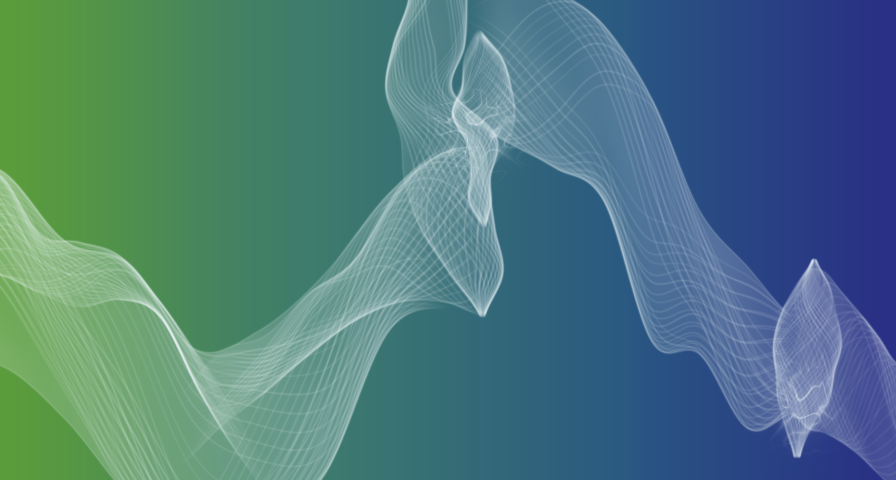
Give the GLSL for this background, as a Shadertoy shader.

```glsl
const int KNOTS = 8;
const int STRANDS = 42;
const int BUNDLE = 8;
const float TAU = 6.2832;

float hash(float n) {
    n = fract(n * 0.1031);
    n *= n + 33.33;
    return fract(n * (n + n));
}

float hash2(vec2 p) {
    return hash(p.x * 7.13 + hash(p.y + 3.7) * 91.7);
}

float noise(vec2 p) {
    vec2 cell = floor(p), f = fract(p);
    f = f * f * (3.0 - 2.0 * f);
    return mix(mix(hash2(cell), hash2(cell + vec2(1, 0)), f.x),
               mix(hash2(cell + vec2(0, 1)), hash2(cell + 1.0), f.x), f.y);
}

// Catmull-Rom curve through both edges of a sheet
vec2 spline(vec2 k[KNOTS], float t) {
    float s = clamp(t, 0.0, 1.0) * float(KNOTS - 1);
    int i = min(int(s), KNOTS - 2);
    float f = s - float(i);
    vec2 a = k[max(i - 1, 0)], b = k[i], c = k[i + 1], d = k[min(i + 2, KNOTS - 1)];
    return b + 0.5 * f * (c - a + f * (2.0 * a - 5.0 * b + 4.0 * c - d
           + f * (3.0 * (b - c) + d - a)));
}

// Position of a strand across its sheet; the first two trace the edges
float strandAt(int i, float t, float seed) {
    if (i < 2) return float(i);
    float group = float(i / BUNDLE) + seed * 17.0;
    float member = float(i % BUNDLE);
    float phase = TAU * hash(group + 1.3) + member * 0.13;
    float freq = mix(2.0, 7.0, hash(group + 8.9)) + member * 0.09;
    return 0.5 + 0.5 * sin(phase + freq * t);
}

// Veil of fine strands: q.x runs along the sheet, q.y across it
float sheet(vec2 q, vec2 range, vec2 edges[KNOTS], vec2 fade, float seed,
            float fill, float gain, float pixel) {
    float span = range.y - range.x;
    float t = (q.x - range.x) / span;
    if (t < 0.0 || t > 1.0) return 0.0;
    const float STEP = 0.004;
    vec2 here = spline(edges, t), next = spline(edges, t + STEP);
    float inside = min(q.y - here.x, here.y - q.y);
    if (inside < -0.06) return 0.0;

    float v = (q.y - here.x) / max(here.y - here.x, 0.001);
    float folds = 0.65 + 0.7 * noise(vec2(t * 4.0 + seed * 5.0, v * 3.0 + t * 3.0));
    float density = fill * folds * smoothstep(-pixel, pixel, inside);
    float width = max(0.0021, 0.65 * pixel);
    for (int i = 0; i < STRANDS; i++) {
        float y = mix(here.x, here.y, strandAt(i, t, seed));
        float slope = (mix(next.x, next.y, strandAt(i, t + STEP, seed)) - y) / (STEP * span);
        float d = (q.y - y) / (width * sqrt(1.0 + slope * slope));
        density += gain * mix(0.4, 1.0, hash(float(i) + seed)) * exp(-d * d);
    }
    return density * smoothstep(0.0, fade.x, t) * smoothstep(0.0, fade.y, 1.0 - t);
}

// Crumpled bright creases around a pinch
float creases(vec2 p, vec2 center, vec2 size, float scale) {
    vec2 d = (p - center) / size;
    vec2 w = p * scale + 2.0 * noise(p * scale * 0.6);
    float ridge = 1.0 - abs(2.0 * noise(w) - 1.0);
    return exp(-dot(d, d)) * (0.15 + 0.9 * pow(ridge, 9.0));
}

vec3 backdrop(float x) {
    vec3 c = mix(vec3(0.36, 0.62, 0.22), vec3(0.24, 0.48, 0.43), smoothstep(-0.06, 0.40, x));
    c = mix(c, vec3(0.16, 0.34, 0.51), clamp((x - 0.36) / 0.36, 0.0, 1.0));
    return mix(c, vec3(0.16, 0.19, 0.52), clamp((x - 0.70) / 0.28, 0.0, 1.0));
}

void mainImage(out vec4 fragColor, in vec2 fragCoord) {
    float pixel = 1.0 / iResolution.y;
    vec2 p = fragCoord * pixel;
    p.x *= 1.873 * iResolution.y / iResolution.x;

    // Left valley, its folded crest and the rising bundle
    float veil = sheet(p, vec2(0.0, 0.95), vec2[KNOTS](vec2(0.239, 0.646), vec2(0.127, 0.498),
        vec2(-0.037, 0.449), vec2(-0.146, 0.273), vec2(-0.098, 0.312), vec2(0.012, 0.429),
        vec2(0.312, 0.598), vec2(0.361, 0.702)), vec2(0.001, 0.15), 1.0, 0.24, 0.17, pixel);
    veil += sheet(p, vec2(0.0, 0.585), vec2[KNOTS](vec2(0.427, 0.634), vec2(0.39, 0.512),
        vec2(0.361, 0.495), vec2(0.376, 0.466), vec2(0.341, 0.371), vec2(0.183, 0.254),
        vec2(0.049, 0.146), vec2(-0.049, 0.037)), vec2(0.001, 0.4), 2.0, 0.06, 0.15, pixel);
    veil += sheet(p, vec2(0.366, 1.024), vec2[KNOTS](vec2(0.024, 0.171), vec2(0.11, 0.268),
        vec2(0.183, 0.3), vec2(0.263, 0.39), vec2(0.332, 0.459), vec2(0.371, 0.61),
        vec2(0.371, 0.683), vec2(0.337, 0.695)), vec2(0.3, 0.1), 3.0, 0.07, 0.17, pixel);

    // Central hanging lobe with its inner twist
    veil += sheet(p.yx, vec2(1.0, 0.337), vec2[KNOTS](vec2(0.854, 0.976), vec2(0.822, 0.971),
        vec2(0.807, 0.946), vec2(0.837, 1.037), vec2(0.846, 1.024), vec2(0.878, 1.034),
        vec2(0.939, 1.051), vec2(1.005, 1.012)), vec2(0.001, 0.02), 4.0, 0.14, 0.2, pixel);
    veil += sheet(p.yx, vec2(0.939, 0.524), vec2[KNOTS](vec2(0.995, 1.005), vec2(0.971, 1.049),
        vec2(0.966, 1.068), vec2(0.946, 1.076), vec2(0.976, 1.063), vec2(0.985, 1.027),
        vec2(0.98, 1.027), vec2(1.01, 1.015)), vec2(0.05), 5.0, 0.06, 0.16, pixel);
    veil += creases(p, vec2(0.99, 0.73), vec2(0.07, 0.06), 42.0);

    // Broad descending ribbon
    veil += sheet(p, vec2(0.963, 1.663), vec2[KNOTS](vec2(0.756, 1.061), vec2(0.702, 1.073),
        vec2(0.649, 1.02), vec2(0.58, 0.946), vec2(0.288, 0.793), vec2(0.261, 0.561),
        vec2(0.107, 0.444), vec2(0.141, 0.337)), vec2(0.15, 0.06), 6.0, 0.2, 0.16, pixel);

    // Right lobe and the ribbon leaving the canvas
    veil += sheet(p.yx, vec2(0.463, 0.044), vec2[KNOTS](vec2(1.7, 1.705), vec2(1.663, 1.734),
        vec2(1.632, 1.749), vec2(1.617, 1.759), vec2(1.622, 1.744), vec2(1.627, 1.732),
        vec2(1.644, 1.693), vec2(1.661, 1.671)), vec2(0.02), 7.0, 0.1, 0.15, pixel);
    veil += sheet(p, vec2(1.61, 1.874), vec2[KNOTS](vec2(0.268, 0.346), vec2(0.159, 0.371),
        vec2(0.11, 0.434), vec2(0.098, 0.434), vec2(0.078, 0.39), vec2(0.049, 0.346),
        vec2(0.012, 0.298), vec2(-0.024, 0.244)), vec2(0.25, 0.001), 8.0, 0.17, 0.09, pixel);
    veil += creases(p, vec2(1.68, 0.16), vec2(0.05, 0.06), 42.0);

    vec3 color = mix(backdrop(p.x / 1.873), vec3(0.92, 0.96, 0.97), 1.0 - exp(-veil));
    fragColor = vec4(color, 1.0);
}
```
